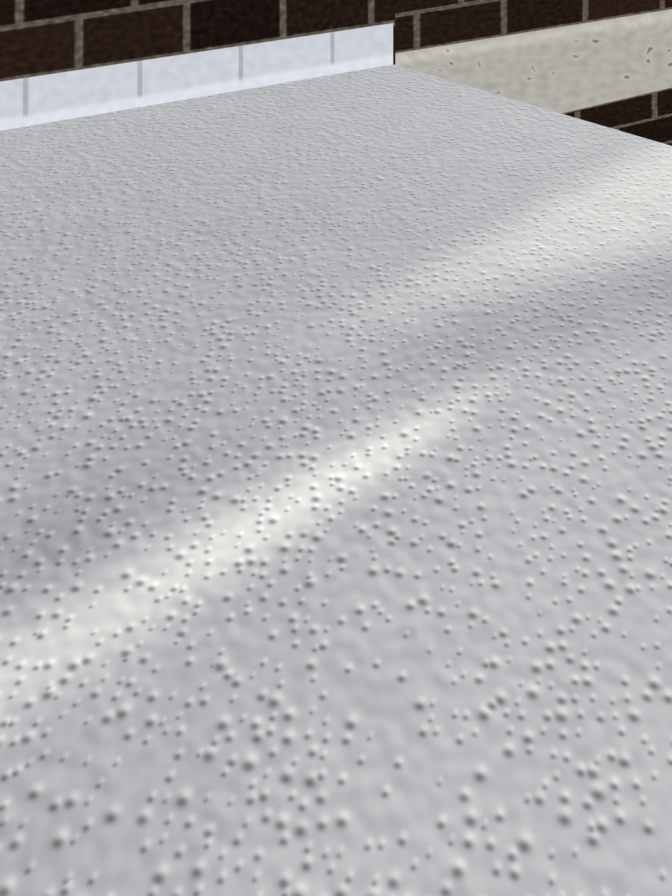
Reproduce this texture procedurally as a Shadertoy shader.

```glsl
// Sunlit grey pebbled coating on a slab, meeting a white kerb and dark brick walls.
#define HORIZON 1.25
#define BUMP_CELLS 52.0
#define BUMP_DENSITY 0.68
#define BUMP_SHADE 0.42
#define BUMP_GLINT 0.15
#define GRAIN 0.09
#define BEAM_LIGHT 0.19
#define WEDGE_LIGHT 0.11
#define BRICK vec3(0.13, 0.09, 0.07)
#define MORTAR vec3(0.36, 0.33, 0.30)
#define KERB vec3(0.80, 0.82, 0.85)
#define LEDGE vec3(0.69, 0.68, 0.65)

vec2 hash2(vec2 p) {
    vec3 q = fract(p.xyx * vec3(0.1031, 0.1030, 0.0973));
    q += dot(q, q.yzx + 33.33);
    return fract((q.xx + q.yz) * q.zy);
}

float gradDot(vec2 cell, vec2 offset, vec2 f) {
    return dot(hash2(cell + offset) * 2.0 - 1.0, f - offset);
}

float gradientNoise(vec2 p) {
    vec2 i = floor(p), f = p - i;
    vec2 s = f * f * f * (f * (f * 6.0 - 15.0) + 10.0);
    float low = mix(gradDot(i, vec2(0, 0), f), gradDot(i, vec2(1, 0), f), s.x);
    float high = mix(gradDot(i, vec2(0, 1), f), gradDot(i, vec2(1, 1), f), s.x);
    return mix(low, high, s.y);
}

// Soft step that is one pixel wide
float cover(float d) {
    float w = 1.0 / iResolution.y;
    return smoothstep(-w, w, d);
}

// Joint phase along the wall, tightening with distance
float jointPhase(float x) {
    float t = x - 0.0286;
    return t * (7.31 + 4.24 * t);
}

// Running bond: u counts bricks, v counts courses
vec3 brickWall(float u, float v) {
    float course = floor(v);
    u += 0.5 * mod(course, 2.0);
    vec2 edge = 0.5 - abs(fract(vec2(u, v)) - 0.5);
    float joint = 1.0 - smoothstep(0.02, 0.055, min(edge.x, edge.y * 0.65));
    float tint = hash2(vec2(floor(u), course) + 20.0).x;
    float rough = gradientNoise(vec2(u * 14.0, v * 9.0));
    vec3 face = BRICK * (0.75 + 0.6 * tint + 0.6 * rough);
    return mix(face, MORTAR * (1.0 + 0.5 * rough), joint);
}

// Lit grains: x is shade on the near side, y is glint on the far side
vec2 bumps(vec2 g) {
    vec2 cell = floor(g), result = vec2(0);
    for (int j = -1; j <= 1; j++)
    for (int i = -1; i <= 1; i++) {
        vec2 id = cell + vec2(i, j);
        vec2 place = hash2(id), kind = hash2(id + 71.0);
        float clump = 0.5 * gradientNoise(id * 0.13);
        float present = step(kind.x, BUMP_DENSITY + clump);
        vec2 d = g - id - 0.15 - 0.7 * place;
        float r = mix(0.13, 0.30, kind.y * kind.y);
        vec2 shade = (d + vec2(0.05, 0.12)) / (r * vec2(1.1, 0.9));
        vec2 glint = (d - vec2(0.12, 0.17)) / (r * 1.2);
        vec2 lobe = exp(-vec2(dot(shade, shade), dot(glint, glint)));
        result = max(result, present * lobe * (0.45 + 0.55 * kind.y));
    }
    return result;
}

// Broad light on the slab: a narrow beam, a widening wedge, and shadows
float slabLight(vec2 p) {
    float tone = 0.695 + 0.045 * smoothstep(0.1, 0.7, p.x - 0.4 * p.y + 0.2);
    tone += 0.03 * smoothstep(0.72, 0.9, p.y);

    float across = p.y - 0.245 - 0.583 * p.x;
    float width = mix(0.065, 0.018, clamp(p.x / 0.6, 0.0, 1.0));
    float beam = exp(-pow(abs(across / width), 2.0));
    beam *= (1.0 - smoothstep(0.40, 0.64, p.x)) * (0.75 + 0.25 * smoothstep(0.0, 0.3, p.x));
    float above = (across - 0.11) / 0.07;
    float dim = exp(-above * above) * (1.0 - smoothstep(0.0, 0.4, p.x));

    float top = p.y - 0.47 - 0.51 * p.x;
    float base = p.y - 0.50 - 0.285 * p.x;
    float wedge = (1.0 - smoothstep(-0.035, 0.02, top)) * smoothstep(-0.02, 0.05, base);
    wedge *= smoothstep(0.2, 0.65, p.x);
    float under = (base + 0.035) / 0.045;
    dim += exp(-under * under) * smoothstep(0.3, 0.6, p.x);
    return tone + BEAM_LIGHT * beam + WEDGE_LIGHT * wedge - 0.065 * dim;
}

vec3 slab(vec2 p) {
    float depth = max(HORIZON - p.y, 0.2);
    vec2 ground = vec2(p.x - 0.375, 1.0) / depth * BUMP_CELLS;
    vec2 grain = bumps(ground);
    float relief = gradientNoise(ground * 0.9) - gradientNoise(ground * 0.9 + vec2(0.2, 0.35));
    float distant = smoothstep(0.95, 0.45, p.y) * 0.65 + 0.35;
    float tone = slabLight(p) + GRAIN * relief + 0.025 * gradientNoise(ground * 0.2);
    tone = tone * (1.0 - BUMP_SHADE * grain.x * distant) + BUMP_GLINT * grain.y * distant;
    return tone * mix(vec3(0.99, 1.0, 1.015), vec3(1.0, 1.0, 0.985), smoothstep(0.72, 0.88, tone));
}

// White painted kerb with joints and a bright sealant bead
vec3 kerb(vec2 p, float foot) {
    float u = jointPhase(p.x);
    float joint = abs(fract(u + 0.5) - 0.5);
    float bead = 1.0 - smoothstep(0.008, 0.016, foot);
    vec3 c = KERB * (1.0 + 0.06 * gradientNoise(p * 90.0));
    c *= 1.0 - 0.16 * (1.0 - smoothstep(0.01, 0.035, joint)) * (1.0 - bead);
    return c + 0.07 * bead;
}

void mainImage(out vec4 fragColor, in vec2 fragCoord) {
    vec2 p = fragCoord / iResolution.y;
    p.x *= 0.75 * iResolution.y / iResolution.x;
    float u = jointPhase(p.x);

    // Walls behind
    float kerbTop = p.y - 0.909 - 0.149 * p.x;
    float ledgeTop = p.y - 0.870 - 0.160 * p.x;
    float ledgeFoot = p.y - 0.726 - 0.235 * p.x;
    vec3 leftWall = brickWall(u + 0.05, kerbTop / 0.059 + 1.0);
    vec3 rightWall = brickWall(u * 0.9 + 0.4, ledgeTop / 0.042);
    vec3 lowWall = brickWall(u * 0.9, ledgeFoot / 0.030);
    float pits = gradientNoise(p * vec2(85.0, 120.0));
    vec3 ledge = LEDGE * (1.0 + 0.12 * pits - 0.35 * smoothstep(0.35, 0.55, pits));
    ledge += 0.07 * (1.0 - smoothstep(0.0, 0.012, abs(ledgeTop + 0.008)));
    vec3 right = mix(mix(lowWall, ledge, cover(ledgeFoot)), rightWall, cover(ledgeTop));
    vec3 color = mix(leftWall, right, cover(p.x - 0.441));

    // Kerb, then the slab in front
    float foot = p.y - 0.854 - 0.169 * p.x;
    color = mix(color, kerb(p, foot), cover(-kerbTop) * cover(0.439 - p.x));
    float slabEdge = min(-foot, 1.057 - 0.293 * p.x - p.y);
    color = mix(color, slab(p), cover(slabEdge));
    fragColor = vec4(clamp(color, 0.0, 1.0), 1.0);
}
```
